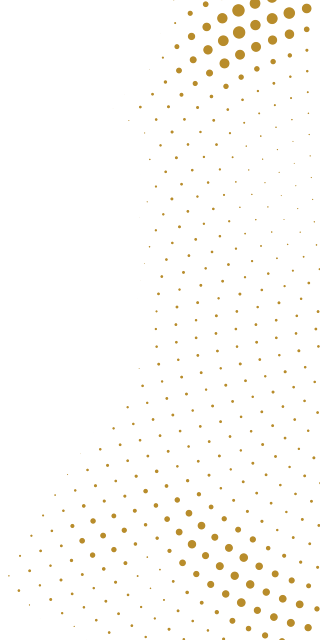
Write a Shadertoy shader that draws this background.

```glsl
// Gold halftone dots on white, set along concentric arcs around a centre off the right side.
// Each pixel finds its nearest dot in a quarter-shifted polar lattice; soft lobes
// swell or shrink the dots, and a curved margin fades them out on the left.

#define ARC_CENTRE vec2(1.185, 0.974)
#define RING_GAP 0.0625
#define RING_PHASE 0.167
#define DOT_GAP 0.0543
#define SQUASH 0.985
#define STRETCH 2.06e-5
#define BASE_RADIUS 0.0042
#define JITTER 0.13
#define GOLD vec3(0.72, 0.55, 0.17)
#define PAPER vec3(1.0)

// Flat-topped oval falloff, with its long axis along dir
float lobe(vec2 p, vec2 centre, vec2 dir, vec2 halfSize) {
    vec2 d = p - centre;
    vec2 q = vec2(dot(d, dir), dot(d, vec2(-dir.y, dir.x))) / halfSize;
    float a = dot(q, q);
    return exp(-a * a);
}

// Layered sines give each dot its own small size change
float variation(vec2 id) {
    return 0.6 * sin(id.x * 2.3 + id.y * 1.7) + 0.4 * sin(id.x * 4.1 - id.y * 2.9);
}

// Left and lower limits of the dotted area
float margin(vec2 p) {
    float dent = (p.y - 1.66) / 0.05;
    float edge = 0.42 - 0.44 * (1.0 - smoothstep(0.15, 0.95, p.y));
    edge += 0.08 * smoothstep(1.7, 1.95, p.y) - 0.09 * exp(-dent * dent);
    float left = smoothstep(0.0, 0.09, p.x - edge);
    float lower = smoothstep(-0.03, 0.05, p.y + 0.45 * p.x - 0.14);
    return left * lower;
}

float dotRadius(vec2 p, vec2 id) {
    float thin = lobe(p, vec2(0.93, 1.43), vec2(1.0, 0.0), vec2(0.24, 0.28));
    float gap = lobe(p, vec2(0.485, 0.24), vec2(1.0, 0.0), vec2(0.07, 0.16));
    float r = BASE_RADIUS * (1.0 - 0.6 * thin) * (1.0 - 0.45 * gap);
    r += 0.0135 * lobe(p, vec2(0.82, 1.974), vec2(-0.75, -0.66), vec2(0.31, 0.145));
    r += 0.0083 * lobe(p, vec2(0.76, 0.19), vec2(0.74, -0.67), vec2(0.38, 0.13));
    r += 0.0050 * lobe(p, vec2(0.32, 0.32), vec2(1.0, 0.0), vec2(0.10));
    return r * margin(p) * (1.0 + JITTER * variation(id));
}

// Nearest lattice dot: xy is its centre, zw its ring and place on the ring
vec4 nearestDot(vec2 p) {
    vec2 d = (p - ARC_CENTRE) * vec2(-1.0, SQUASH);
    float ring = round(length(d) / RING_GAP - RING_PHASE);
    float radius = (ring + RING_PHASE) * RING_GAP;

    // Steps along the arc widen slightly toward its ends
    float arc = atan(d.y, d.x) * radius / DOT_GAP;
    float even = arc - STRETCH * arc * arc * arc;
    float phase = 0.71 - 0.25 * ring;
    float place = round(even - phase);
    float snapped = place + phase;
    snapped += STRETCH * snapped * snapped * snapped;

    float angle = snapped * DOT_GAP / radius;
    vec2 offset = radius * vec2(-cos(angle), sin(angle) / SQUASH);
    return vec4(ARC_CENTRE + offset, ring, place);
}

void mainImage(out vec4 fragColor, in vec2 fragCoord) {
    float pixel = 2.0 / iResolution.y;
    vec2 p = fragCoord * pixel;

    vec4 spot = nearestDot(p);
    float radius = dotRadius(spot.xy, spot.zw);

    // Dots smaller than a pixel turn paler instead of vanishing
    float soft = 0.6 * pixel;
    float cover = 1.0 - smoothstep(radius - soft, radius + soft, length(p - spot.xy));
    cover *= clamp(radius / soft, 0.0, 1.0);

    fragColor = vec4(mix(PAPER, GOLD, cover), 1.0);
}
```
